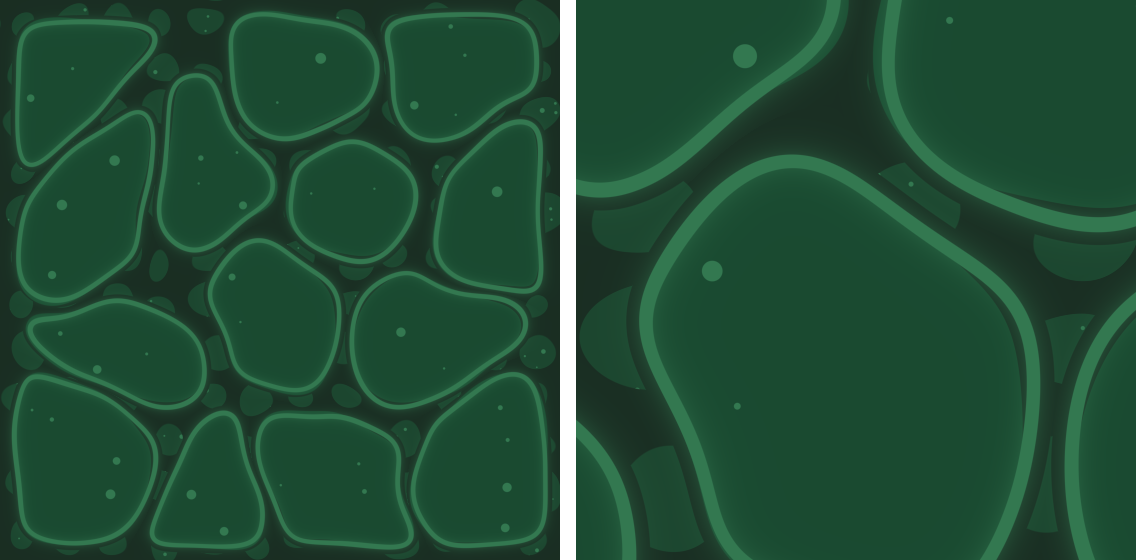
Left, the full canvas; right, a detail of the centre.
This texture is drawn by a WebGL 2 fragment shader. Its source:

```glsl
#version 300 es
precision highp float;

uniform vec2 u_resolution;
out vec4 fragColor;

const vec3 GAP = vec3(0.10, 0.18, 0.135);
const vec3 STONE = vec3(0.10, 0.29, 0.19);
const vec3 PEBBLE = vec3(0.11, 0.275, 0.185);
const vec3 RIM = vec3(0.20, 0.47, 0.315);
const int ROWS = 4;

vec2 hash2(vec2 cell) {
    vec3 q = fract(cell.xyx * vec3(0.1031, 0.1030, 0.0973));
    q += dot(q, q.yzx + 33.33);
    return fract((q.xx + q.yz) * q.zy);
}

float cornerSlope(vec2 cell, vec2 offset) {
    float angle = 6.2832 * hash2(cell + 61.0).x;
    return dot(vec2(cos(angle), sin(angle)), offset);
}

float gradientNoise(vec2 p) {
    vec2 i = floor(p), f = fract(p);
    vec2 w = f * f * f * (f * (f * 6.0 - 15.0) + 10.0);
    vec2 x = vec2(1.0, 0.0);
    float low = mix(cornerSlope(i, f), cornerSlope(i + x, f - x), w.x);
    float high = mix(cornerSlope(i + x.yx, f - x.yx), cornerSlope(i + 1.0, f - 1.0), w.x);
    return mix(low, high, w.y);
}

vec2 warp(vec2 p, float amount) {
    vec2 q = p * 4.6;
    return p + amount * vec2(gradientNoise(q + 3.7), gradientNoise(q + 41.3));
}

// Rows alternate between four and three stones.
int stonesInRow(int row) {
    return 4 - (row & 1);
}

vec2 stoneSite(int row, int col) {
    vec2 cell = vec2(col, row);
    vec2 jitter = 0.62 * (hash2(cell + 17.0) - 0.5);
    return (cell + 0.5 + jitter) / vec2(stonesInRow(row), ROWS);
}

vec2 nearestSite(vec2 p) {
    vec2 q = warp(p, 0.085), best = vec2(9.0);
    for (int row = 0; row < ROWS; row++)
        for (int col = 0; col < stonesInRow(row); col++) {
            vec2 site = stoneSite(row, col);
            if (distance(q, site) < distance(q, best)) best = site;
        }
    return best;
}

// Soft minimum of the distances to neighbours and frame; zero on the rim.
float stoneDepth(vec2 p, vec2 home, float sharpness) {
    vec2 q = warp(p, 0.085);
    vec2 framed = mix(p, q, 0.3);
    vec2 inset = min(framed, 1.0 - framed) - 0.018;
    float sum = exp(-sharpness * inset.x) + exp(-sharpness * inset.y);
    for (int row = 0; row < ROWS; row++)
        for (int col = 0; col < stonesInRow(row); col++) {
            vec2 site = stoneSite(row, col), apart = site - home;
            if (dot(apart, apart) < 1e-6) continue;
            float edge = dot(0.5 * (site + home) - q, normalize(apart));
            sum += exp(-sharpness * edge);
        }
    float halfGap = 0.012 + 0.009 * gradientNoise(p * 6.0 + 9.0);
    return -log(sum) / sharpness - halfGap;
}

float coverage(float d, float pixel) {
    return smoothstep(-0.75 * pixel, 0.75 * pixel, d);
}

// One optional spot per grid cell: centre in xy, radius in z.
vec3 scatteredSpot(vec2 p, float count, float chance, vec2 radii) {
    vec2 cell = floor(p * count);
    vec2 dice = hash2(cell + count * 3.0);
    vec2 centre = (cell + 0.2 + 0.6 * hash2(cell + 87.0)) / count;
    float radius = mix(radii.x, radii.y, dice.y * dice.y);
    return vec3(centre, dice.x < chance ? radius : -1.0);
}

// Rounded lumps, one per grid cell.
float pebbleShape(vec2 p, float count) {
    vec2 q = warp(p * 1.7, 0.06) / 1.7 * count;
    vec2 cell = floor(q), dice = hash2(cell + 29.0);
    vec2 offset = fract(q) - 0.5 - 0.16 * (dice - 0.5);
    return (0.25 + 0.16 * dice.x - length(offset)) / count;
}

void main() {
    vec2 p = gl_FragCoord.xy / u_resolution.y;
    float pixel = 1.0 / u_resolution.y;
    const float sharpness = 34.0, probe = 0.002;

    // Stone depth rescaled to an even distance
    vec2 home = nearestSite(p);
    float depth = stoneDepth(p, home, sharpness);
    vec2 slope = vec2(stoneDepth(p + vec2(probe, 0.0), home, sharpness),
                      stoneDepth(p + vec2(0.0, probe), home, sharpness)) - depth;
    depth /= max(length(slope) / probe, 0.45);

    // Pebbles fill the wide parts of the gaps
    float pebble = coverage(min(pebbleShape(p, 12.0), -depth - 0.012), pixel);
    vec3 color = mix(GAP, PEBBLE, pebble);
    vec3 speck = scatteredSpot(p, 42.0, 0.3, vec2(0.0012, 0.0045));
    color = mix(color, RIM, pebble * coverage(speck.z - distance(p, speck.xy), pixel));

    // Stone fill drifts slightly against its rim
    float drift = 0.022 * gradientNoise(p * 5.5 + 23.0);
    color = mix(color, STONE, coverage(depth + drift, pixel));

    // Spots well inside the stones
    vec3 spot = scatteredSpot(p, 13.0, 0.5, vec2(0.002, 0.0105));
    float spotDepth = stoneDepth(spot.xy, nearestSite(spot.xy), sharpness);
    float spotMask = step(0.02, spotDepth) * coverage(spot.z - distance(p, spot.xy), pixel);
    color = mix(color, RIM, spotMask);

    // Glow and bright rim
    float rimWidth = 0.0042 + 0.0012 * gradientNoise(p * 7.0 + 55.0);
    float outside = max(abs(depth) - rimWidth, 0.0);
    color = mix(color, RIM, 0.34 * exp(-outside / 0.0075));
    color = mix(color, RIM, coverage(rimWidth - abs(depth), pixel));
    fragColor = vec4(color, 1.0);
}
```
